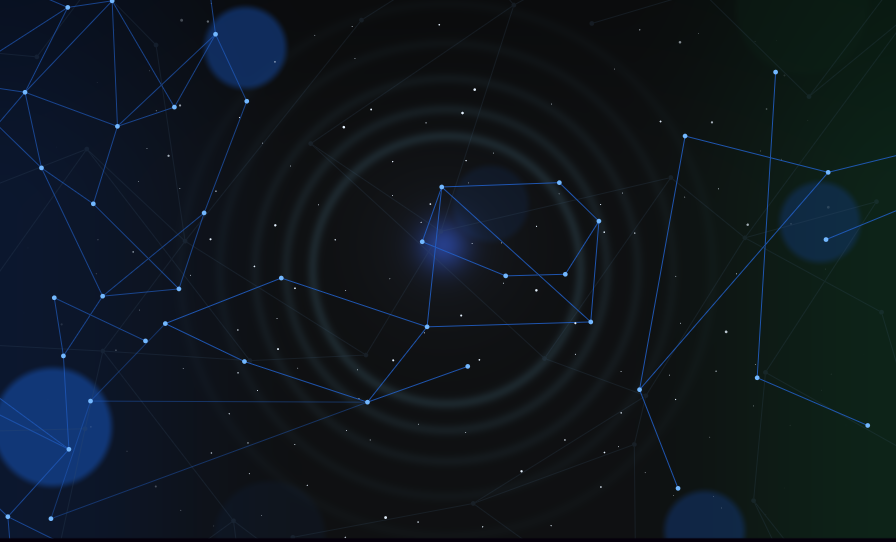
Give the GLSL for this background, as a Shadertoy shader.

```glsl
// A dark field with blue node networks, soft rings, glowing discs and stars.

const vec3 NAVY = vec3(0.045, 0.09, 0.18);
const vec3 CHARCOAL = vec3(0.057, 0.063, 0.069);
const vec3 FOREST = vec3(0.05, 0.14, 0.095);
const vec3 RING_TINT = vec3(0.05, 0.085, 0.10);
const vec3 LINK_BLUE = vec3(0.13, 0.38, 0.80);
const vec3 NODE_BLUE = vec3(0.45, 0.72, 1.0);
const vec3 DISC_BLUE = vec3(0.07, 0.23, 0.50);

float hash(vec2 p) {
    vec3 q = fract(vec3(p.xyx) * 0.1031);
    q += dot(q, q.yzx + 33.33);
    return fract((q.x + q.y) * q.z);
}

vec2 hash2(vec2 p) {
    return vec2(hash(p), hash(p + 37.7));
}

// Antialiased coverage of a shape with the given half width
float cover(float dist, float halfWidth, float px) {
    return clamp((halfWidth - dist) / px + 0.5, 0.0, 1.0);
}

float segmentDistance(vec2 p, vec2 a, vec2 b) {
    vec2 ab = b - a;
    return length(p - a - ab * clamp(dot(p - a, ab) / dot(ab, ab), 0.0, 1.0));
}

// x: line coverage, y: coverage of the two end nodes
vec2 link(vec2 p, vec2 a, vec2 b, float px) {
    float node = min(length(p - a), length(p - b));
    return vec2(cover(segmentDistance(p, a, b), 0.0009, px), cover(node, 0.0043, px));
}

vec2 trail(vec2 p, vec2 a, vec2 b, vec2 c, vec2 d, vec2 e, float px) {
    vec2 first = max(link(p, a, b, px), link(p, b, c, px));
    return max(first, max(link(p, c, d, px), link(p, d, e, px)));
}

vec2 gridNode(vec2 id, float cell) {
    return (id + 0.1 + 0.8 * hash2(id)) * cell;
}

// Jittered grid whose neighbours are joined; reach limits the extent in x
vec2 mesh(vec2 p, float cell, float density, vec2 reach, float px) {
    vec2 result = vec2(0.0), base = floor(p / cell);
    for (int k = 0; k < 9; k++) {
        vec2 id = base + vec2(k % 3 - 1, k / 3 - 1);
        vec2 a = gridNode(id, cell);
        for (int n = 0; n < 4; n++) {
            vec2 offset = n < 3 ? vec2(1, n - 1) : vec2(0, 1);
            vec2 b = gridNode(id + offset, cell);
            float limit = mix(reach.x, reach.y, smoothstep(0.2, 0.6, min(a.y, b.y)));
            float keep = step(max(a.x, b.x), limit) * step(hash(id + offset * 7.3), density);
            result = max(result, keep * link(p, a, b, px));
        }
    }
    return result;
}

float stars(vec2 p, float cell, float density, float px) {
    vec2 id = floor(p / cell);
    vec2 at = (id + 0.1 + 0.8 * hash2(id + 11.0)) * cell;
    float size = mix(0.0006, 0.0027, pow(hash(id + 5.0), 3.0));
    return step(hash(id + 71.0), density) * cover(length(p - at), size, px);
}

vec3 disc(vec3 base, vec2 p, vec2 at, float radius, vec3 tint, float alpha) {
    float mask = 1.0 - smoothstep(radius - 0.012, radius + 0.006, length(p - at));
    return mix(base, tint, alpha * mask);
}

void mainImage(out vec4 fragColor, in vec2 fragCoord) {
    float px = 1.0 / iResolution.y;
    vec2 p = fragCoord * px;
    float u = fragCoord.x / iResolution.x;
    vec2 center = vec2(0.824, 0.502);
    float radius = length(p - center);

    // Backdrop from navy through charcoal to forest
    vec3 color = mix(NAVY, CHARCOAL, smoothstep(0.0, 0.36, u));
    color = mix(color, FOREST, smoothstep(0.68, 1.02, u));
    color *= 1.0 - 0.3 * smoothstep(0.6, 1.1, p.y);

    // Concentric rings, fading outwards
    for (int i = 0; i < 5; i++) {
        float k = float(i);
        float offset = (radius - 0.247 - 0.045 * k - 0.004 * k * k) / 0.0105;
        color += RING_TINT * exp(-offset * offset - 0.42 * k);
    }

    // Soft discs
    color = disc(color, p, vec2(0.097, 0.212), 0.112, DISC_BLUE, 0.9);
    color = disc(color, p, vec2(0.453, 0.912), 0.078, DISC_BLUE, 0.68);
    color = disc(color, p, vec2(1.513, 0.590), 0.077, DISC_BLUE, 0.42);
    color = disc(color, p, vec2(1.300, 0.020), 0.077, DISC_BLUE, 0.46);
    color = disc(color, p, vec2(0.905, 0.624), 0.073, DISC_BLUE, 0.17);
    color = disc(color, p, vec2(0.498, 0.010), 0.105, DISC_BLUE, 0.10);
    color = disc(color, p, vec2(1.480, 0.985), 0.125, FOREST, 0.30);

    // Central glow
    float glow = length(p - vec2(0.818, 0.547));
    color += vec3(0.07, 0.15, 0.42) * exp(-glow * glow / 0.0022);
    color += vec3(0.025, 0.03, 0.045) * exp(-glow * glow / 0.022);

    // Corners shared by the large figures
    vec2 apex = vec2(0.815, 0.655), east = vec2(1.105, 0.592), low = vec2(1.090, 0.406);
    vec2 foot = vec2(0.788, 0.397), inner = vec2(1.043, 0.494), dip = vec2(0.678, 0.258);
    vec2 west = vec2(0.305, 0.403), disk = vec2(0.167, 0.260), base = vec2(1.180, 0.281);
    vec2 peak = vec2(1.528, 0.682), side = vec2(1.397, 0.303);

    // Large figures, dense left mesh and a faint mesh everywhere
    vec2 net = trail(p, low, apex, vec2(0.779, 0.554), vec2(0.933, 0.491), inner, px);
    net = max(net, trail(p, inner, east, vec2(1.032, 0.663), apex, foot, px));
    net = max(net, trail(p, vec2(0.863, 0.324), dip, foot, low, east, px));
    net = max(net, trail(p, dip, vec2(0.451, 0.333), west, vec2(0.519, 0.487), foot, px));
    net = max(net, trail(p, vec2(1.251, 0.099), base, vec2(1.264, 0.749), peak, base, px));
    net = max(net, trail(p, vec2(1.431, 0.867), side, vec2(1.601, 0.215), side, vec2(1.431, 0.867), px));
    net = max(net, link(p, peak, vec2(1.67, 0.717), px));
    net = max(net, link(p, vec2(1.524, 0.558), vec2(1.67, 0.618), px));
    net = max(net, vec2(0.5, 1.0) * trail(p, west, disk, dip, vec2(0.094, 0.043), disk, px));
    net = max(net, vec2(0.75, 1.0) * mesh(p, 0.145, 0.55, vec2(0.17, 0.47), px));
    vec2 faint = mesh(p + 3.0, 0.27, 0.5, vec2(9.0), px);
    color = mix(color, vec3(0.22, 0.32, 0.42), 0.22 * max(faint.x, faint.y));
    color = mix(color, LINK_BLUE, 0.85 * net.x);
    color = mix(color, NODE_BLUE, net.y);

    // Stars gathered around the centre
    float gather = 1.0 - smoothstep(0.42, 0.8, radius);
    color = mix(color, vec3(0.9, 0.95, 1.0), gather * stars(p, 0.075, 0.5, px));

    // Dark strip along the lower edge
    color = mix(vec3(0.02, 0.0, 0.045), color, smoothstep(0.005, 0.009, p.y));
    fragColor = vec4(color, 1.0);
}
```
